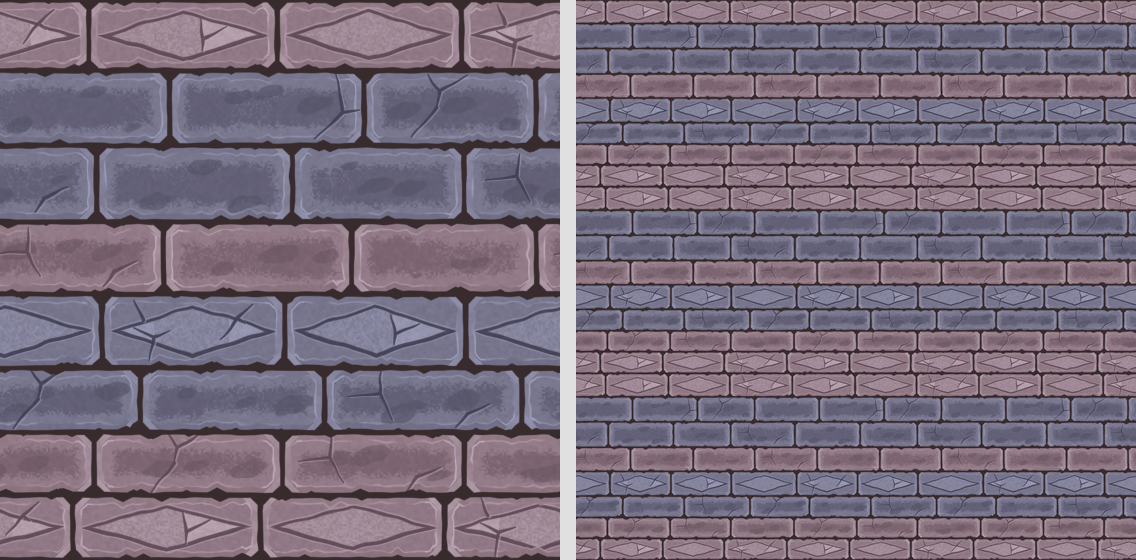
Left: one tile. Right: repeated 3 by 3.
Give the GLSL for this texture, as a WebGL 2 fragment shader.

```glsl
#version 300 es
precision highp float;
uniform vec2 u_resolution;
out vec4 outColor;

const vec3 GROUT = vec3(0.22, 0.17, 0.175);
const float GAP = 0.0048;
const float BEVEL = 0.0105;

// Course boundaries, joint positions and brick kinds, bottom to top
const float COURSE[9] = float[](0.0, 0.116, 0.228, 0.343, 0.475, 0.604, 0.740, 0.874, 1.0);
const vec3 JOINT[8] = vec3[](
  vec3(0.130, 0.465, 0.794), vec3(0.168, 0.504, 0.829), vec3(0.250, 0.579, 0.932), vec3(0.182, 0.508, 0.832),
  vec3(0.292, 0.628, 0.958), vec3(0.173, 0.522, 0.829), vec3(0.303, 0.650, 0.957), vec3(0.159, 0.495, 0.824));
// 0 plain, 1 forked, 2 two cracks, 3 split end, 4 diamond, 5 chipped diamond, 6 cracked diamond
const ivec3 KIND[8] = ivec3[](ivec3(5, 4, 6), ivec3(1, 2, 0), ivec3(0, 2, 1), ivec3(6, 5, 4),
  ivec3(0, 0, 2), ivec3(0, 0, 2), ivec3(3, 1, 0), ivec3(5, 4, 6));

float hash(vec2 p) {
  vec3 q = fract(vec3(p.xyx) * 0.1031);
  q += dot(q, q.yzx + 33.33);
  return fract((q.x + q.y) * q.z);
}

float noise(vec2 p) {
  vec2 i = floor(p), f = fract(p);
  f = f * f * (3.0 - 2.0 * f);
  return mix(mix(hash(i), hash(i + vec2(1, 0)), f.x),
             mix(hash(i + vec2(0, 1)), hash(i + vec2(1, 1)), f.x), f.y);
}

float cover(float d, float aa) { return 1.0 - smoothstep(-aa, aa, d); }

// Triangular chips along a long edge
float chips(float x, float seed) {
  float depth = 0.0;
  for (int k = 0; k < 4; k++) {
    vec2 key = vec2(seed, float(k) * 7.0 + 3.0);
    float centre = (hash(key) - 0.5) * 0.3;
    depth = max(depth, 0.002 + 0.006 * hash(key + 19.0) - 0.45 * abs(x - centre));
  }
  return depth;
}

float chamferBox(vec2 p, vec2 halfSize, float chamfer, float chip) {
  vec2 q = abs(p) - halfSize + vec2(0.0, chip);
  return max(max(q.x, q.y), (q.x + q.y + chamfer) * 0.7071);
}

// Crack tapering from hub to tip
float vein(vec2 p, vec2 hub, vec2 tip) {
  vec2 axis = tip - hub;
  float t = clamp(dot(p - hub, axis) / dot(axis, axis), 0.0, 1.0);
  return length(p - hub - axis * t) - mix(0.0034, 0.0012, t);
}

float fork(vec2 p, vec2 hub, vec2 a, vec2 b, vec2 c) {
  return min(vein(p, hub, a), min(vein(p, hub, b), vein(p, hub, c)));
}

float cracks(vec2 p, int kind) {
  if (kind == 1) return min(fork(p, vec2(-0.018, 0.030), vec2(-0.040, 0.060), vec2(0.030, 0.058), vec2(-0.025, 0.0)),
                            vein(p, vec2(-0.024, 0.002), vec2(-0.068, -0.050)));
  if (kind == 2) return min(fork(p, vec2(-0.078, 0.012), vec2(-0.074, 0.052), vec2(-0.055, -0.033), vec2(-0.133, 0.006)),
                            min(vein(p, vec2(0.078, -0.025), vec2(0.120, -0.006)), vein(p, vec2(0.078, -0.025), vec2(0.060, -0.050))));
  if (kind == 3) return fork(p, vec2(0.135, -0.009), vec2(0.125, 0.060), vec2(0.166, -0.005), vec2(0.087, -0.053));
  if (kind == 5) return fork(p, vec2(0.036, -0.006), vec2(0.030, 0.029), vec2(0.034, -0.026), vec2(0.078, 0.014));
  if (kind == 6) return min(fork(p, vec2(-0.070, -0.010), vec2(-0.105, 0.006), vec2(-0.078, -0.052), vec2(-0.040, 0.0)),
    min(vein(p, vec2(-0.090, 0.020), vec2(-0.105, 0.054)), fork(p, vec2(0.078, 0.022), vec2(0.105, 0.046), vec2(0.092, 0.012), vec2(0.050, -0.014))));
  return 1.0;
}

// Tilted oval stains
float stains(vec2 p, vec2 halfSize, float seed, float aa) {
  float amount = 0.0;
  for (int k = 0; k < 3; k++) {
    vec2 key = vec2(seed, float(k) * 5.0 + 41.0);
    vec2 centre = (vec2(float(k) * 0.5 + 0.4 * hash(key), 1.1 * hash(key + 7.0)) - vec2(0.65, 0.55)) * halfSize;
    vec2 q = mat2(0.97, -0.25, 0.25, 0.97) * (p - centre);
    float size = mix(0.014, 0.036, hash(key + 13.0));
    float d = length(q * vec2(1.0, 2.2)) - size + 0.014 * (noise(p * 60.0 + seed) - 0.5);
    amount = max(amount, cover(d, aa + 0.002));
  }
  return amount;
}

vec3 brick(vec2 p, vec2 halfSize, int kind, bool blue, float seed, float aa) {
  vec3 base = blue ? vec3(0.475, 0.47, 0.56) : vec3(0.575, 0.48, 0.53);
  vec3 deep = blue ? vec3(0.385, 0.375, 0.465) : vec3(0.485, 0.395, 0.44);
  vec3 light = blue ? vec3(0.62, 0.62, 0.73) : vec3(0.75, 0.67, 0.72);
  vec3 line = blue ? vec3(0.25, 0.245, 0.32) : vec3(0.36, 0.28, 0.32);

  vec2 key = vec2(seed * 3.7, seed * 1.9);
  float wobble = noise(p * 45.0 + key) - 0.5;
  float chip = chips(p.x, seed + (p.y > 0.0 ? 0.5 : 0.0));
  float outer = chamferBox(p, halfSize, 0.013, chip) + 0.003 * wobble;
  float inner = chamferBox(p, halfSize - BEVEL, 0.011, chip) + 0.006 * (noise(p * 70.0 + key + 9.0) - 0.5);
  float grain = noise(p * 290.0 + key);

  // Stippled face
  float shade = smoothstep(0.0, 0.034, -inner) + 0.6 * (noise(p * vec2(11.0, 18.0) + key) - 0.5);
  vec3 face = mix(base, deep, smoothstep(0.2, 0.95, shade + 0.7 * (grain - 0.5)));
  face = mix(face, deep * 0.86, 0.6 * stains(p, halfSize, seed, aa));

  // Carved diamond
  vec2 bent = p + 0.005 * vec2(wobble, noise(p * 32.0 + key + 5.0) - 0.5);
  if (kind >= 4) {
    vec2 radius = halfSize * vec2(0.87, 0.72);
    float d = (abs(bent.x) / radius.x + abs(bent.y) / radius.y - 1.0) * radius.x * radius.y / length(radius);
    float broken = kind == 5 ? step(0.034, bent.x) : kind == 6 ? step(0.066, abs(bent.x + 0.003)) : 0.0;
    vec3 panel = mix(base, light, 0.1 + 0.45 * grain);
    panel = mix(panel, light, 0.6 * broken);
    face = mix(mix(base, deep, 0.25 * grain), panel, cover(d, aa));
    face = mix(face, light, 0.5 * cover(abs(d - 0.0045) - 0.0012, aa));
    face = mix(face, line, 0.9 * cover(abs(d) - (p.y < 0.0 ? 0.0036 : 0.0026), aa));
  }

  // Bevel lit by side, with a bright inner rim
  vec2 q = abs(p) - halfSize;
  bool corner = q.x + q.y > -0.027;
  float lit = corner ? 0.6 : q.x > q.y ? 0.4 : p.y > 0.0 ? 0.15 : 0.0;
  vec3 edge = mix(mix(base, deep, 0.35), light, lit * (0.6 + 0.6 * noise(p * 40.0 + key)));
  vec3 color = mix(edge, face, cover(inner, aa));
  float rim = (q.x > -0.03 ? 0.9 : 0.5) * smoothstep(0.15, 0.6, noise(p * 28.0 + key + 3.0));
  color = mix(color, light, rim * cover(abs(inner) - 0.0015, aa));

  // Cracks with a lit lip
  color = mix(color, light, 0.5 * cover(cracks(bent + vec2(-0.0026, 0.0018), kind), aa));
  color = mix(color, line, 0.92 * cover(cracks(bent, kind), aa));
  color *= 0.97 + 0.06 * noise(p * 150.0 + key);
  return mix(GROUT, color, cover(outer, aa));
}

void main() {
  vec2 uv = gl_FragCoord.xy / u_resolution;
  float aa = 0.9 / min(u_resolution.x, u_resolution.y);
  int row = 0;
  for (int k = 1; k < 8; k++) if (uv.y >= COURSE[k]) row = k;

  // Bricks wrap around the side edges
  vec3 joint = JOINT[row];
  float x = uv.x < joint.x ? uv.x + 1.0 : uv.x;
  int column = x < joint.y ? 0 : x < joint.z ? 1 : 2;
  vec2 low = vec2(joint[column], COURSE[row]);
  vec2 high = vec2(column == 2 ? joint.x + 1.0 : joint[column + 1], COURSE[row + 1]);

  bool blue = row == 2 || row == 3 || row == 5 || row == 6;
  float seed = float(row * 3 + column) + 1.0;
  vec2 local = vec2(x, uv.y) - 0.5 * (low + high);
  outColor = vec4(brick(local, 0.5 * (high - low) - GAP, KIND[row][column], blue, seed, aa), 1.0);
}
```
